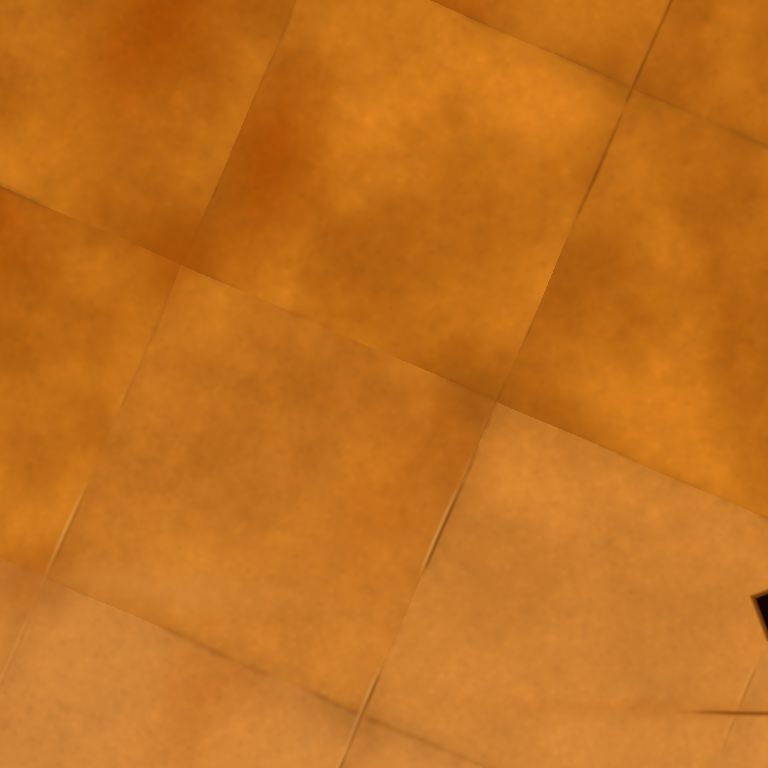
A Shadertoy shader for this texture:

```glsl
#define JOINT vec2(0.647, 0.477)
#define SIDE_U vec2(0.410, -0.178)
#define SIDE_V vec2(0.176, 0.408)
#define SEAM_WIDTH 0.0024
#define OCHRE vec3(0.705, 0.385, 0.070)
#define AMBER vec3(0.805, 0.475, 0.115)
#define PALE vec3(0.825, 0.530, 0.235)
#define RUST vec3(0.620, 0.270, 0.010)
#define GROUT vec3(0.430, 0.230, 0.050)
#define RIDGE vec3(0.900, 0.650, 0.370)
#define CHIP vec3(0.070, 0.020, 0.010)

vec3 hash3(vec2 cell) {
    vec3 h = fract(cell.xyx * vec3(0.1031, 0.1030, 0.0973));
    h += dot(h, h.yxz + 33.33);
    return fract((h.xxy + h.yzz) * h.zyx);
}

// Cellular noise: soft round blobs of random sign and strength
float blobs(vec2 p) {
    vec2 cell = floor(p);
    float sum = 0.0;
    for (int y = -1; y <= 1; y++)
    for (int x = -1; x <= 1; x++) {
        vec2 near = cell + vec2(x, y);
        vec3 h = hash3(near + 71.0);
        vec2 d = near + h.xy - p;
        float w = max(0.0, 1.0 - dot(d, d));
        sum += (2.0 * h.z - 1.0) * w * w * w;
    }
    return sum;
}

float mottle(vec2 p) {
    float sum = 0.0, amp = 0.9;
    for (int i = 0; i < 4; i++) {
        sum += amp * blobs(p);
        p = mat2(0.8, 0.6, -0.6, 0.8) * p * 2.1 + 5.3;
        amp *= 0.55;
    }
    return sum;
}

float bell(float d, float width) {
    return exp(-d * d / (width * width));
}

float boxDistance(vec2 p, vec2 halfSize) {
    vec2 d = abs(p) - halfSize;
    return length(max(d, 0.0)) + min(max(d.x, d.y), 0.0);
}

// Clay body: broad light, cloudy mottling and one rust stain per tile
vec3 tileColor(vec2 p, vec2 id, vec2 local, mat2 lattice, float cloud) {
    vec2 centre = JOINT + lattice * (id + 0.5);
    float glow = 1.0 - smoothstep(0.0, 0.6, mix(p.y, centre.y, 0.6));
    vec3 col = mix(OCHRE, AMBER, clamp(0.45 + 0.55 * cloud, 0.0, 1.0));
    col = mix(col, PALE, 0.95 * glow);
    col *= 1.0 + 0.035 * cloud - 0.05 * smoothstep(0.75, 1.05, p.y - 0.2 * p.x);

    vec2 spot = fract(vec2(0.57, 0.13) + id.x * vec2(0.46, -0.25) + id.y * vec2(0.25, -0.27));
    vec2 offset = (local - spot) * vec2(1.4, 0.8) + 0.09 * cloud;
    float strength = smoothstep(-0.6, 0.45, p.y - p.x);
    return mix(col, RUST, 0.75 * strength * bell(length(offset), 0.22));
}

void mainImage(out vec4 fragColor, in vec2 fragCoord) {
    vec2 p = fragCoord / iResolution.y;
    float pixel = 1.0 / iResolution.y;
    mat2 lattice = mat2(SIDE_U, SIDE_V);

    // Slanted tile grid with barely uneven edges
    vec2 grid = inverse(lattice) * (p - JOINT);
    grid += 0.0015 * sin(grid.yx * 13.0 + 1.0);
    vec2 id = floor(grid);
    vec2 seam = (grid - round(grid)) * vec2(length(SIDE_U), length(SIDE_V));
    float cloud = mottle(p * 7.0 + id * 3.7);
    vec3 col = tileColor(p, id, grid - id, lattice, cloud);

    // Fine grain of the fired surface
    col *= 1.0 + 0.022 * blobs(p * 60.0) + 0.024 * blobs(p * 130.0 + 9.0);

    // Seams: thin and broken along one direction, faint and soft along the other
    float wear = smoothstep(-0.5, 0.6, mottle(p * 9.0 + 8.0));
    float width = max(SEAM_WIDTH, pixel);
    float low = 1.0 - smoothstep(0.25, 0.6, p.y);
    float bold = 0.3 + 0.7 * smoothstep(0.25, 0.6, p.x);
    float steep = bell(seam.x - 0.001, width) * wear * bold;
    float flatSeam = bell(seam.y, width * 1.8) * wear;
    float shade = bell(seam.x - 0.008, 0.022) + bell(seam.y + 0.006, 0.022);
    col = mix(col, GROUT, 0.13 * shade * (0.3 + 0.7 * wear));
    col = mix(col, GROUT, max(0.65 * steep, 0.24 * flatSeam));
    col = mix(col, RIDGE, 0.5 * low * wear * bell(seam.x + 0.003, width));

    // Grime gathered at the joints, rustier towards the upper left
    float joint = bell(length(seam + vec2(0.01, 0.0)) + 0.008 * cloud, 0.05);
    vec3 grime = mix(GROUT, RUST, smoothstep(-0.1, 0.3, p.y - p.x));
    col = mix(col, grime, joint * mix(0.12, 0.5, smoothstep(-0.1, 0.4, p.y - p.x)));

    // Pale reflection sweeping over the lower left
    float sweep = p.y - 0.235 + 0.12 * (p.x - 0.2);
    col = mix(col, PALE, 0.5 * bell(sweep, 0.025) * bell(p.x - 0.2, 0.16));

    // Level scratch, deepening towards the right edge
    float scratch = bell(p.y - 0.072 - 0.001 * sin(p.x * 30.0), max(0.003, pixel));
    float haze = bell(p.y - 0.078, 0.012) * smoothstep(0.45, 0.8, p.x);
    col = mix(col, RUST, 0.12 * haze);
    col = mix(col, RUST * 0.75, 0.6 * scratch * smoothstep(0.87, 0.96, p.x));

    // Dark chip at the right edge, with a rusty rim
    vec2 across = vec2(0.936, 0.351);
    vec2 fromChip = p - vec2(1.008, 0.202);
    vec2 chipPos = vec2(dot(fromChip, across), dot(fromChip, vec2(-across.y, across.x)));
    float chip = boxDistance(chipPos, vec2(0.020, 0.030));
    col = mix(col, RUST * 0.6, 0.8 * (1.0 - smoothstep(-0.002, 0.003 + pixel, chip)));
    col = mix(col, CHIP, 1.0 - smoothstep(-0.005 - pixel, -0.002, chip));

    fragColor = vec4(clamp(col, 0.0, 1.0), 1.0);
}
```
